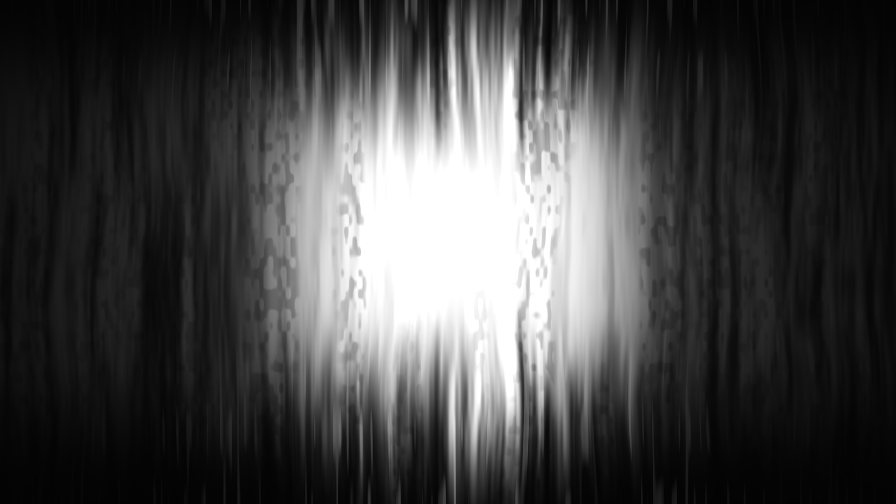
Give the GLSL for this background, as a Shadertoy shader.

```glsl
// Dark fibrous wall with a white central glow and ragged vertical streaks.

#define GLOW_CENTER vec2(0.907, 0.523)
#define GLOW_RADIUS vec2(0.325, 0.375)
#define GLOW_GAIN 1.04
#define HAZE_LEVEL 0.165
#define HAZE_RADIUS vec2(0.80, 0.36)
#define FIBRE_DENSITY 48.0
#define FRINGE_START 0.12
#define FRINGE_END 0.40
#define MOTTLE_DEPTH 0.22
#define STROKE_WIDTH 0.007

float hash(vec2 cell) {
    vec3 q = fract(vec3(cell.xyx) * 0.1031);
    q += dot(q, q.yzx + 33.33);
    return fract((q.x + q.y) * q.z);
}

float noise(vec2 p) {
    vec2 cell = floor(p);
    vec2 f = fract(p);
    f = f * f * (3.0 - 2.0 * f);
    float low = mix(hash(cell), hash(cell + vec2(1, 0)), f.x);
    float high = mix(hash(cell + vec2(0, 1)), hash(cell + vec2(1, 1)), f.x);
    return mix(low, high, f.y);
}

// Vertically stretched octaves, in the range 0 to 1.
float fibres(vec2 p) {
    float sum = 0.0;
    float weight = 0.5;
    vec2 scale = vec2(FIBRE_DENSITY, 2.5);
    for (int i = 0; i < 3; i++) {
        sum += weight * noise(p * scale + float(i) * 17.3);
        scale *= vec2(1.9, 2.6);
        weight *= 0.6;
    }
    return sum / 0.98;
}

// Long dark strokes that taper towards the middle height.
float strokes(vec2 p, float reach) {
    const vec3 leftX = vec3(0.69, 0.83, 0.872);
    const vec3 rightX = vec3(1.035, 1.090, 1.138);
    const vec3 leftStart = vec3(0.27, 0.25, 0.12);
    const vec3 rightStart = vec3(0.10, 0.22, 0.20);
    float dark = 0.0;
    for (int i = 0; i < 3; i++) {
        vec2 gap = abs(p.x - vec2(leftX[i], rightX[i])) / STROKE_WIDTH;
        vec2 start = vec2(leftStart[i], rightStart[i]);
        vec2 taper = smoothstep(start, start + 0.16, vec2(reach));
        vec2 ink = exp(-gap * gap) * taper;
        dark = max(dark, max(ink.x * 0.55, ink.y * 0.75));
    }
    return dark;
}

void mainImage(out vec4 fragColor, in vec2 fragCoord) {
    vec2 p = fragCoord / iResolution.y;
    p.x += 0.5 * (16.0 / 9.0 - iResolution.x / iResolution.y);
    vec2 offset = p - GLOW_CENTER;
    float reach = abs(offset.y);

    // Slight sway keeps the fibres from being ruler straight.
    vec2 grain = p;
    grain.x += 0.012 * (noise(p * vec2(9.0, 5.0)) - 0.5);
    float fibre = fibres(grain);
    float tongue = fibres(vec2(grain.x, reach * 0.6) + 5.7);

    // Rounded glow and the faint haze around it.
    vec2 g = abs(offset) / GLOW_RADIUS;
    g.y += 0.22 * (0.5 - tongue) * smoothstep(0.3, 0.9, g.y);
    float radius = pow(pow(g.x, 2.4) + pow(max(g.y, 0.0), 2.4), 1.0 / 2.4);
    float glow = GLOW_GAIN * exp(-0.69 * pow(radius, 4.0));
    vec2 h = abs(offset) / HAZE_RADIUS;
    float haze = HAZE_LEVEL * exp(-h.x * h.x - pow(h.y, 4.0));
    haze *= 0.35 + 1.3 * smoothstep(0.15, 0.85, fibre);

    // Ragged fringe above and below.
    float edge = smoothstep(FRINGE_START, FRINGE_END, reach);
    float comb = 1.5 * smoothstep(0.22, 0.78, tongue);
    glow *= mix(1.0, comb, 0.85 * edge);
    float tone = glow + haze * (1.0 - 0.8 * min(glow, 1.0));

    // Worn flakes gathered in columns, weakest in the core of the glow.
    float column = smoothstep(0.35, 0.75, noise(grain * vec2(24.0, 2.0) + 3.1));
    float flake = smoothstep(0.45, 0.8, noise(grain * vec2(115.0, 48.0)));
    float wear = column * flake + 0.45 * smoothstep(0.4, 0.8, 1.0 - fibre);
    tone *= 1.0 - MOTTLE_DEPTH * wear * smoothstep(0.0, 0.8, radius + 0.15);
    tone *= 1.0 - strokes(grain, reach);

    // Sparse pale threads at the dark top and bottom.
    float thread = smoothstep(0.68, 0.95, noise(grain * vec2(150.0, 7.0) + 41.0));
    tone += 0.22 * thread * edge * exp(-pow(offset.x / 0.45, 2.0));

    fragColor = vec4(vec3(clamp(tone + 0.012, 0.0, 1.0)), 1.0);
}
```
